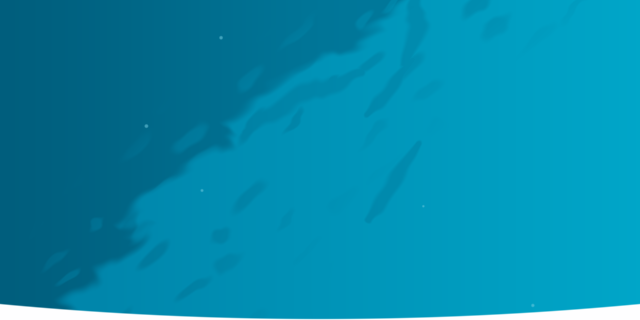
This background is drawn by a Shadertoy shader. Its source:

```glsl
const vec3 DEEP_LEFT   = vec3(0.00, 0.365, 0.485);
const vec3 DEEP_RIGHT  = vec3(0.00, 0.470, 0.605);
const vec3 CLEAR_LEFT  = vec3(0.00, 0.525, 0.670);
const vec3 CLEAR_RIGHT = vec3(0.00, 0.650, 0.785);
const vec3 PAPER       = vec3(0.995, 0.998, 1.00);
const vec3 SPECK       = vec3(0.45, 0.80, 0.88);

const float FLOW_ANGLE   = 0.72;             // direction of the streaks
const vec2  STREAK_CELL  = vec2(0.19, 0.10); // along and across the flow
const float EDGE_SOFT    = 0.035;
const float EDGE_RIPPLE  = 0.045;
const float STREAK_DARK  = 0.42;
const float PATCH_LIGHT  = 0.42;
const float SPECK_CELL   = 0.25;
const float SPECK_CHANCE = 0.30;
const float CURVE_BASE   = 0.003;
const float CURVE_RISE   = 0.047;

// Ends of the main streaks
const vec2 LONG_LOW   = vec2(1.16, 0.32), LONG_HIGH  = vec2(1.30, 0.54);
const vec2 UPPER_LOW  = vec2(1.15, 0.65), UPPER_HIGH = vec2(1.29, 0.80);
const vec2 RIDGE_LOW  = vec2(0.76, 0.60), RIDGE_HIGH = vec2(1.14, 0.78);
const vec2 TOP_LOW    = vec2(1.27, 0.80), TOP_HIGH   = vec2(1.31, 1.00);

vec2 hash2(vec2 p) {
    vec3 q = fract(p.xyx * vec3(0.1031, 0.1030, 0.0973));
    q += dot(q, q.yzx + 33.33);
    return fract((q.xx + q.yz) * q.zy);
}

mat2 rotation(float a) {
    return mat2(cos(a), -sin(a), sin(a), cos(a));
}

// Layered sines bend straight shapes into drifting ones
vec2 ripple(vec2 p) {
    vec2 w = sin(p.yx * vec2(19.0, 16.0) + vec2(0.4, 2.1));
    w += 0.55 * sin(p.yx * vec2(41.0, 37.0) + w.yx * 1.3);
    return w + 0.25 * sin(p.yx * 83.0 + w * 2.0);
}

// Cellular field of soft ellipses lying along the flow
float scatteredStreaks(vec2 p, float seed) {
    vec2 q = rotation(-FLOW_ANGLE) * p;
    q = vec2(dot(p, vec2(cos(FLOW_ANGLE), sin(FLOW_ANGLE))),
             dot(p, vec2(-sin(FLOW_ANGLE), cos(FLOW_ANGLE)))) / STREAK_CELL;
    vec2 cell = floor(q);
    float mask = 0.0;
    for (int j = -1; j <= 1; j++)
    for (int i = -1; i <= 1; i++) {
        vec2 id = cell + vec2(i, j);
        vec2 jitter = hash2(id + seed);
        vec2 size = mix(vec2(0.20, 0.11), vec2(0.44, 0.27), hash2(id + seed + 47.0));
        float r = length((q - id - 0.2 - 0.6 * jitter) / size);
        float present = step(0.40, hash2(id + seed + 91.0).x);
        mask = max(mask, present * (1.0 - smoothstep(0.55, 1.15, r)));
    }
    return mask;
}

float taperedStreak(vec2 p, vec2 a, vec2 b, float width) {
    vec2 axis = b - a;
    float t = clamp(dot(p - a, axis) / dot(axis, axis), 0.0, 1.0);
    float radius = width * (0.45 + 0.55 * sin(3.14159 * t));
    return 1.0 - smoothstep(0.5, 1.25, length(p - a - axis * t) / radius);
}

float specks(vec2 p) {
    vec2 q = p / SPECK_CELL, id = floor(q);
    vec2 h = hash2(id + 13.0);
    float radius = SPECK_CELL * mix(0.010, 0.022, h.x);
    float d = length(q - id - 0.15 - 0.7 * h) * SPECK_CELL;
    float blur = max(0.003, 1.0 / iResolution.y);
    float present = step(hash2(id + 71.0).y, SPECK_CHANCE);
    return present * (1.0 - smoothstep(radius - blur, radius + blur, d));
}

void mainImage(out vec4 fragColor, in vec2 fragCoord) {
    vec2 p = fragCoord / iResolution.xy * vec2(2.0, 1.0);
    vec2 bent = p + 0.011 * ripple(p);

    // Deep water, clear water and the slanting border between them
    float border = 0.25 + 0.35 * p.y + 0.70 * p.y * p.y;
    float side = p.x - border;
    float rough = side + EDGE_RIPPLE * ripple(bent).x;
    float clearMask = smoothstep(-EDGE_SOFT, EDGE_SOFT, rough);
    vec3 deep = mix(DEEP_LEFT, DEEP_RIGHT, smoothstep(-0.15, 1.25, p.x));
    vec3 clear = mix(CLEAR_LEFT, CLEAR_RIGHT, clamp((p.x - 0.3) / 1.7, 0.0, 1.0));

    // Pale patches on the deep side, dim streaks on the clear side
    float patchFade = smoothstep(-0.32, -0.06, side);
    float patches = scatteredStreaks(bent, 5.0) * patchFade * PATCH_LIGHT;
    float streakFade = 1.0 - smoothstep(0.15, 0.75, side);
    float streaks = scatteredStreaks(bent, 29.0) * streakFade;
    streaks = max(streaks, taperedStreak(bent, LONG_LOW, LONG_HIGH, 0.028));
    streaks = max(streaks, taperedStreak(bent, UPPER_LOW, UPPER_HIGH, 0.024));
    streaks = max(streaks, taperedStreak(bent, RIDGE_LOW, RIDGE_HIGH, 0.032));
    streaks = max(streaks, taperedStreak(bent, TOP_LOW, TOP_HIGH, 0.035));
    vec3 color = mix(mix(deep, clear, patches),
                     mix(clear, deep, streaks * STREAK_DARK), clearMask);

    // Drifting specks
    color = mix(color, SPECK, 0.55 * specks(p));

    // Shallow white curve along the bottom
    float curve = CURVE_BASE + CURVE_RISE * (p.x - 1.0) * (p.x - 1.0);
    float pixel = 1.0 / iResolution.y;
    color = mix(PAPER, color, smoothstep(-pixel, pixel, p.y - curve));
    fragColor = vec4(color, 1.0);
}
```
